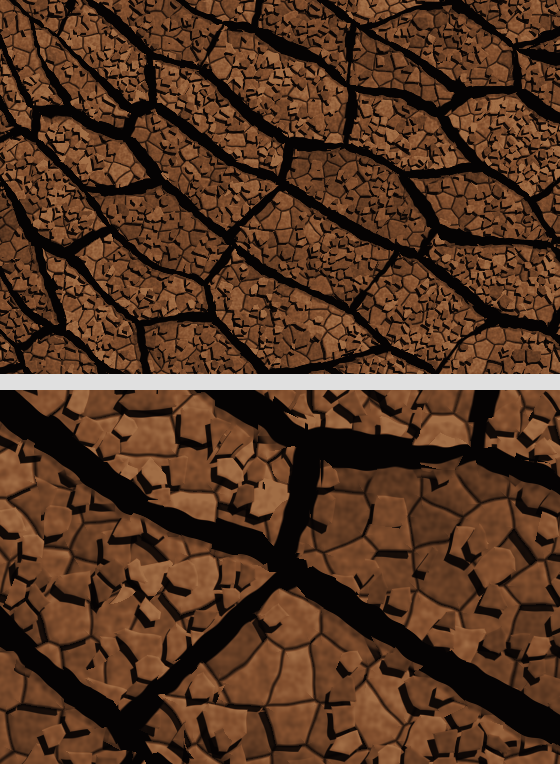
Top, the full canvas; bottom, a detail of the centre.
A Shadertoy shader for this texture:

```glsl
#define SHADOW vec3(0.02, 0.01, 0.01)
#define CLAY vec3(0.51, 0.31, 0.18)
#define PALE vec3(0.60, 0.40, 0.25)
#define LIGHT vec2(0.6, 0.8)
#define PLATE_SCALE vec2(3.0, 5.0)
#define CRACK_WIDTH 0.052
#define TILE_SCALE 23.0
#define CHIP_SCALE 29.0
#define CHIP_DENSITY 0.30
#define CHIP_HEIGHT 0.008

struct Cell { float edge; float id; vec2 normal; };

vec2 hash2(vec2 p) {
    vec3 a = fract(p.xyx * vec3(0.1031, 0.1030, 0.0973));
    a += dot(a, a.yzx + 33.33);
    return fract((a.xx + a.yz) * a.zy);
}

float cornerSlope(vec2 cell, vec2 offset) {
    return dot(hash2(cell) * 2.0 - 1.0, offset);
}

float gradientNoise(vec2 p) {
    vec2 i = floor(p), f = fract(p), e = vec2(0.0, 1.0);
    vec2 u = f * f * f * (f * (f * 6.0 - 15.0) + 10.0);
    return mix(mix(cornerSlope(i, f), cornerSlope(i + e.yx, f - e.yx), u.x),
               mix(cornerSlope(i + e.xy, f - e.xy), cornerSlope(i + 1.0, f - 1.0), u.x), u.y);
}

vec2 noise2(vec2 p) {
    return vec2(gradientNoise(p), gradientNoise(p + 37.3));
}

// Voronoi cell: border distance, random id, direction to the nearest border
Cell cells(vec2 p) {
    vec2 base = floor(p), f = fract(p), home = vec2(0.0), toHome = vec2(0.0);
    float nearest = 9.0;
    for (int y = -1; y <= 1; y++)
    for (int x = -1; x <= 1; x++) {
        vec2 g = vec2(x, y);
        vec2 r = g + 0.1 + 0.8 * hash2(base + g) - f;
        float d = dot(r, r);
        if (d < nearest) { nearest = d; home = g; toHome = r; }
    }
    Cell c = Cell(9.0, hash2(base + home + 71.0).x, vec2(0.0));
    for (int y = -2; y <= 2; y++)
    for (int x = -2; x <= 2; x++) {
        vec2 g = home + vec2(x, y);
        vec2 r = g + 0.1 + 0.8 * hash2(base + g) - f;
        vec2 across = r - toHome;
        if (dot(across, across) > 1e-4) {
            vec2 n = normalize(across);
            float d = dot(0.5 * (toHome + r), n);
            if (d < c.edge) { c.edge = d; c.normal = n; }
        }
    }
    return c;
}

float bevel(Cell c) {
    return dot(c.normal, LIGHT) * (1.0 - smoothstep(0.02, 0.22, c.edge));
}

float chipMask(Cell c, float density, float blur) {
    return step(c.id, density) * smoothstep(0.05, 0.05 + blur, c.edge);
}

void mainImage(out vec4 fragColor, in vec2 fragCoord) {
    vec2 p = fragCoord / iResolution.y;
    float soft = max(1.0 / iResolution.y, 0.0015);
    vec2 ragged = noise2(p * 45.0);
    float grain = 0.22 * gradientNoise(p * 85.0) + 0.20 * gradientNoise(p * 170.0);

    // Large plates follow a diagonal flow that steepens to the left
    vec2 q = p + 0.045 * noise2(p * 5.0) + 0.006 * ragged;
    vec2 flow = vec2(0.8 * q.x - 0.5 * q.y, q.y + 0.5 * q.x - 0.3 * exp(-3.0 * q.x));
    Cell plate = cells(flow * PLATE_SCALE + 3.0);
    float width = CRACK_WIDTH * (0.35 + 0.9 * abs(plate.normal.y));
    width *= max(0.25, 1.0 + 1.3 * gradientNoise(p * 3.5 + 9.0));

    // Thin dried tiles at uneven heights
    vec2 tileUv = (p + 0.012 * noise2(p * 13.0) + 0.003 * ragged) * TILE_SCALE;
    Cell tile = cells(tileUv);
    Cell upper = cells(tileUv + LIGHT * 0.19);
    float tone = 0.95 + 0.32 * (tile.id - 0.5) + 0.28 * gradientNoise(p * 6.0);
    tone += grain + 0.2 * bevel(tile);
    float gap = smoothstep(0.0, 0.03 + soft * TILE_SCALE, tile.edge);
    tone *= mix(0.28, 1.0, gap);
    float tileShade = step(0.4, upper.id - tile.id);
    tone *= 1.0 - 0.85 * tileShade * smoothstep(0.0, soft * TILE_SCALE, upper.edge);

    // Loose chips and the shadows they cast
    float density = CHIP_DENSITY + 0.55 * gradientNoise(p * 4.5 + 20.0);
    for (int i = 0; i < 2; i++) {
        float scale = CHIP_SCALE * (1.0 + 0.6 * float(i));
        float blur = soft * scale;
        vec2 chipUv = (p + 0.004 * ragged) * scale + 17.0 * float(i + 1);
        Cell chip = cells(chipUv);
        Cell caster = cells(chipUv + LIGHT * CHIP_HEIGHT * scale);
        tone *= 1.0 - 0.92 * chipMask(caster, density, blur);
        float chipTone = 0.72 + 0.5 * fract(chip.id * 37.0) + grain + 0.3 * bevel(chip);
        tone = mix(tone, chipTone, chipMask(chip, density, blur));
    }
    tone *= 0.9 + 0.2 * plate.id;

    // Bare plate walls, then the deep cracks
    float rim = plate.edge - width + 0.035 * (tile.id - 0.5);
    float wall = (1.0 - smoothstep(0.025, 0.055, rim)) * smoothstep(0.1, 0.5, plate.normal.y);
    tone = mix(tone, 0.62 + 1.3 * grain, 0.8 * wall);
    tone *= smoothstep(0.0, 5.0 * soft, rim);

    vec3 color = mix(SHADOW, CLAY, clamp(tone, 0.0, 1.0));
    color += (PALE - CLAY) * clamp((tone - 1.0) * 5.0, 0.0, 1.3);
    fragColor = vec4(color, 1.0);
}
```
